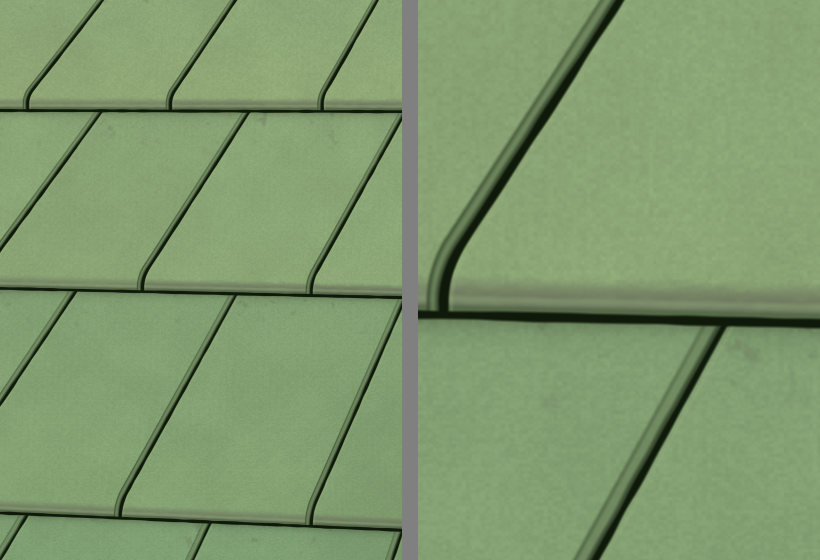
Left: the whole. Right: its middle third, enlarged.
A Shadertoy shader for this texture:

```glsl
// Slanted rows of overlapping green clay roof tiles with worn, rounded lips.

float hash(vec2 p) {
    return fract(sin(dot(p, vec2(127.1, 311.7))) * 43758.5453);
}

float noise(vec2 p) {
    vec2 i = floor(p), f = fract(p);
    f = f * f * (3.0 - 2.0 * f);
    return mix(mix(hash(i), hash(i + vec2(1, 0)), f.x),
               mix(hash(i + vec2(0, 1)), hash(i + vec2(1, 1)), f.x), f.y);
}

float fbm(vec2 p) {
    float sum = 0.0, amp = 0.5;
    for (int i = 0; i < 4; i++) {
        sum += amp * noise(p);
        p = p * 2.03 + 17.3;
        amp *= 0.5;
    }
    return sum;
}

// Height of a row boundary; rows grow taller and tilt more further down
float rowEdge(float i, float x) {
    float n = i - 1.0;
    return 152.0 + 212.0 * n + 32.0 * n * n + x * (0.003 + 0.02 * n);
}

// Soft-edged line of half width w around d = 0
float line(float d, float w, float soft) {
    return 1.0 - smoothstep(w - soft, w + soft, abs(d));
}

void mainImage(out vec4 fragColor, in vec2 fragCoord) {
    // The canvas is 768 units tall, y pointing down the roof
    float unit = 768.0 / iResolution.y;
    vec2 p = vec2(fragCoord.x, iResolution.y - fragCoord.y) * unit;
    float soft = max(0.8, 0.75 * unit);

    // Row and distances to its upper and lower boundary
    int row = 0;
    for (int i = 1; i < 4; i++) row += int(p.y > rowEdge(float(i), p.x));
    float r = float(row);
    float top = rowEdge(r, p.x), bottom = rowEdge(r + 1.0, p.x);
    float below = p.y - top, above = bottom - p.y;

    // Position along the seam, easing into a vertical hook at the lip
    float run = bottom - top - 20.0, u = below / run;
    float h = clamp(0.5 + 0.5 * (1.0 - u) / 0.06, 0.0, 1.0);
    float t = mix(1.0, u, h) - 0.06 * h * (1.0 - h);

    // Nearest seam (signed distance) and tile index
    float seam = 1e3, column = 0.0;
    for (int i = 0; i < 3; i++) {
        float k = float(i), spread = 6.0 * k * (k - 1.0);
        float a = vec4(165, 140, 105, 38)[row] + k * vec4(181, 202, 219.5, 251)[row] + spread;
        float b = vec4(38, -24, -85, -170)[row] + k * vec4(196, 219.5, 250, 295)[row] + spread;
        float slope = (b - a) / run * h;
        float d = (p.x - mix(a, b, t)) / sqrt(1.0 + slope * slope);
        if (abs(d) < abs(seam)) seam = d;
        column += step(0.0, d);
    }
    float tile = hash(vec2(column + 3.0, r + 7.0));

    // Glazed face: paler high on the roof, greener low and under each overlap
    vec3 col = mix(vec3(0.56, 0.655, 0.465), vec3(0.50, 0.625, 0.445), p.y / 768.0);
    col += vec3(0.02, 0.012, 0.004) * (t - 0.5) * 1.5;
    col *= 0.985 + 0.03 * tile - 0.05 * smoothstep(350.0, 560.0, p.x) * smoothstep(350.0, 768.0, p.y);

    // Mottling, grain and faint scuffs near the top of the tile
    col *= 1.0 + 0.07 * (fbm(p / 45.0 + tile * 30.0) - 0.47);
    col *= 1.0 + 0.05 * (noise(p / 2.2) - 0.5) + 0.03 * (hash(floor(p / 1.5)) - 0.5);
    float scuff = smoothstep(0.64, 0.8, fbm(p / 13.0 + 40.0)) * exp(-below * below / 2500.0);
    col = mix(col, vec3(0.43, 0.47, 0.37), 0.45 * scuff);
    float speck = smoothstep(0.94, 1.0, noise(p / 3.5 + 9.0)) * step(0.8, noise(p / 22.0));
    col = mix(col, vec3(0.62, 0.61, 0.44), 0.5 * speck);

    // Shade cast by the row above
    col *= 1.0 - 0.28 * exp(-max(below, 0.0) / 5.0);

    // Worn lip: dusty band, pale ridge, dark underside
    float wear = fbm(vec2(p.x / 9.0, p.y / 4.0));
    float dust = smoothstep(20.0, 10.0, above + 5.0 * (wear - 0.5));
    col = mix(col, vec3(0.43, 0.47, 0.37), dust * (0.35 + 0.4 * tile + 0.5 * wear));
    col = mix(col, vec3(0.51, 0.59, 0.44), 0.6 * line(above - 8.0, 1.3, 1.2));
    col = mix(col, vec3(0.32, 0.40, 0.27), 0.85 * smoothstep(6.5, 4.0, above));

    // Seam: raised flank on the left, pale rim on the right
    float flank = 6.0 + r;
    float flankMask = smoothstep(-flank - 1.5, -flank + 1.5, seam) * step(seam, 0.0);
    col = mix(col, vec3(0.39, 0.48, 0.33), flankMask * (0.5 + 0.35 * t));
    col = mix(col, vec3(0.22, 0.29, 0.18), line(seam + flank, 0.8, 1.2) * (0.4 + 0.4 * t));
    col = mix(col, vec3(0.62, 0.68, 0.49), 0.45 * line(seam - 3.6, 0.7, 1.0) * (0.4 + 0.6 * wear));

    // Open gaps along seams and under lips
    float ragged = 0.8 * (noise(p / 14.0) - 0.5);
    col = mix(col, vec3(0.16, 0.22, 0.13), 0.75 * line(seam + 1.0, 2.3 + ragged, 1.3));
    col = mix(col, vec3(0.06, 0.10, 0.04), line(seam, 1.4 + ragged + 0.5 * t, soft));
    float gap = min(above, below + 1.0);
    col = mix(col, vec3(0.06, 0.10, 0.04), 1.0 - smoothstep(1.6, 3.4, gap + ragged));

    fragColor = vec4(clamp(col, 0.0, 1.0), 1.0);
}
```
